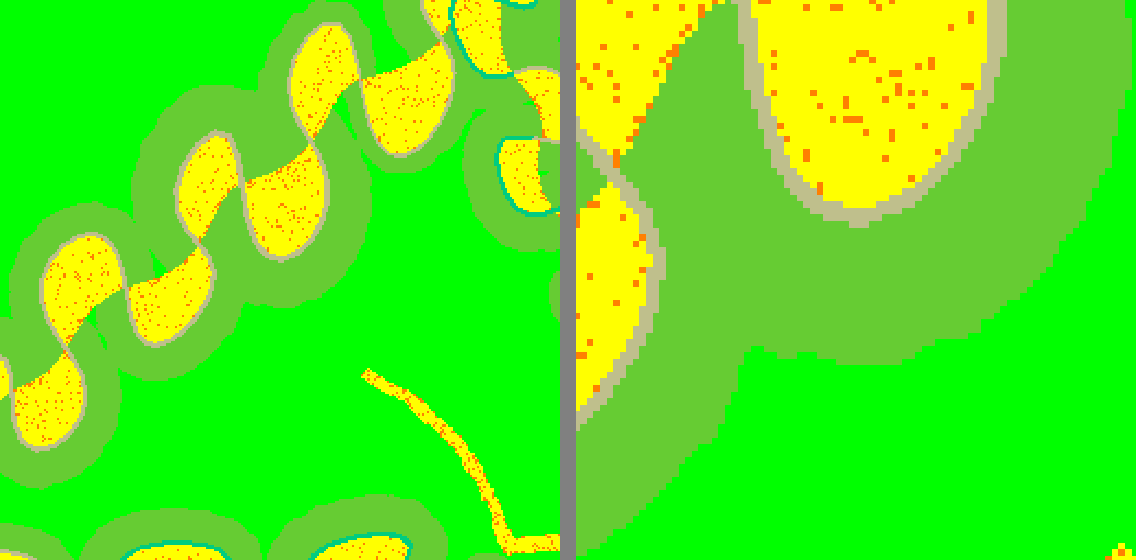
Left, the full canvas; right, a detail of the centre.
This texture is drawn by a Shadertoy shader. Its source:

```glsl
struct Land {
    float channel;  // signed distance to the channel line
    float halo;     // signed distance to the levee edge
    float inner;    // distance to the earliest bank
    bool bar;       // inside a swept lobe
    bool teal;      // nearest channel is an old one
};

float hash(vec2 p) {
    vec3 q = fract(p.xyx * vec3(0.1031, 0.1030, 0.0973));
    q += dot(q, q.yzx + 33.33);
    return fract((q.x + q.y) * q.z);
}

// One-dimensional gradient noise, about -1 to 1
float noise(float x, float seed) {
    float i = floor(x), f = x - i;
    float left = hash(vec2(i + 60.0, seed)) * 2.0 - 1.0;
    float right = hash(vec2(i + 61.0, seed)) * 2.0 - 1.0;
    return 2.2 * mix(left * f, right * (f - 1.0), f * f * (3.0 - 2.0 * f));
}

float segment(vec2 p, vec2 a, vec2 b) {
    vec2 d = b - a;
    return length(p - a - d * clamp(dot(p - a, d) / dot(d, d), 0.0, 1.0));
}

bool crosses(vec2 p, vec2 a, vec2 b) {
    return (a.y > p.y) != (b.y > p.y)
        && p.x < a.x + (p.y - a.y) * (b.x - a.x) / (b.y - a.y);
}

// Point on a meander; age 0 is nearly straight, age 1 is fully looped
vec2 bank(vec2 start, vec2 axis, float waves, float amp, float t, float age, float wobble) {
    vec2 along = normalize(axis);
    vec2 side = normalize(vec2(-along.y, along.x) + 0.35 * along);
    float phase = 6.2832 * waves * t + 0.9 * wobble;
    float swing = amp * mix(0.12, 1.0, age) * (1.0 + 0.55 * wobble);
    return start + axis * (t - 0.14 * age * sin(2.0 * phase) / waves)
        + side * (swing * sin(phase - 0.6 * (1.0 - age)) + 0.03 * wobble);
}

// Sweeps each meander from its early bank to its late one
void belt(vec2 p, vec2 start, vec2 end, float waves, float amp, float seed, float tealShare, inout Land land) {
    vec2 axis = end - start, early0 = start, late0 = start;
    int steps = int(waves * 22.0);
    for (int i = 0; i <= steps; i++) {
        float t = float(i) / float(steps);
        float wobble = noise(t * waves * 1.3, seed);
        vec2 early = bank(start, axis, waves, amp, t, 0.0, wobble);
        vec2 late = bank(start, axis, waves, amp, t, 1.0, wobble);
        if (i > 0) {
            bool inside = crosses(p, early0, early) ^^ crosses(p, early, late)
                ^^ crosses(p, late, late0) ^^ crosses(p, late0, early0);
            land.bar = land.bar || inside;
            float reach = segment(p, late0, late);
            float mood = noise(t * waves * 0.9 + 7.3, seed + 3.0);
            float line = reach - 0.0042 - 0.002 * mood;
            if (line < land.channel) {
                land.channel = line;
                land.teal = mood > 1.0 - 2.0 * tealShare;
            }
            land.halo = min(land.halo, reach - clamp(0.066 + 0.05 * mood, 0.015, 0.095));
            land.inner = min(land.inner, segment(p, early0, early));
        }
        early0 = early;
        late0 = late;
    }
}

// Thin twisting strand with a short tail to the right edge
float strand(vec2 p) {
    vec2 head = vec2(0.65, 0.335), foot = vec2(0.91, 0.025);
    vec2 axis = foot - head;
    float t = dot(p - head, axis) / dot(axis, axis);
    float off = dot(p - head, normalize(vec2(-axis.y, axis.x)));
    off -= 0.045 * sin(3.1416 * t) + 0.007 * noise(t * 7.0, 5.0);
    float width = 0.012 + 0.007 * noise(t * 9.0, 9.0) + 0.004 * noise(t * 40.0, 2.0);
    float body = max(abs(off) - width, max(-t, t - 1.0) * length(axis));
    float tail = segment(p, foot, vec2(1.05, 0.035)) - 0.015 - 0.005 * noise(p.x * 30.0, 4.0);
    return min(body, tail);
}

void mainImage(out vec4 fragColor, in vec2 fragCoord) {
    // Square map cells, 256 across the canvas
    vec2 cell = floor(fragCoord / iResolution.xy * 256.0);
    vec2 p = (cell + 0.5) / 256.0;

    Land land = Land(1.0, 1.0, 1.0, false, false);
    belt(p, vec2(-0.1, 0.2), vec2(0.88, 1.03), 4.5, 0.135, 11.0, 0.25, land);
    belt(p, vec2(0.85, 1.12), vec2(1.03, 0.5), 2.5, 0.09, 23.0, 0.6, land);
    belt(p, vec2(-0.13, -0.06), vec2(0.87, -0.06), 3.0, 0.12, 37.0, 0.6, land);

    // Paint from the plain up to the channels
    vec3 color = vec3(0.0, 1.0, 0.0);
    float ragged = 0.003 * noise(p.x * 45.0, 6.0) + 0.003 * noise(p.y * 45.0, 8.0);
    if (land.halo < ragged) color = vec3(0.4, 0.8, 0.2);

    float ribbon = strand(p);
    if (land.bar || ribbon < 0.0) {
        float chance = 0.055 + 0.22 * smoothstep(0.012, 0.002, land.inner);
        if (ribbon < 0.0) chance = mix(0.12, 0.4, smoothstep(-0.007, -0.001, ribbon));
        color = hash(cell + 17.0) < chance ? vec3(1.0, 0.5, 0.0) : vec3(1.0, 1.0, 0.0);
    }

    if (land.channel < 0.0)
        color = land.teal ? vec3(0.0, 0.8, 0.5) : vec3(0.75, 0.75, 0.55);
    fragColor = vec4(color, 1.0);
}
```
